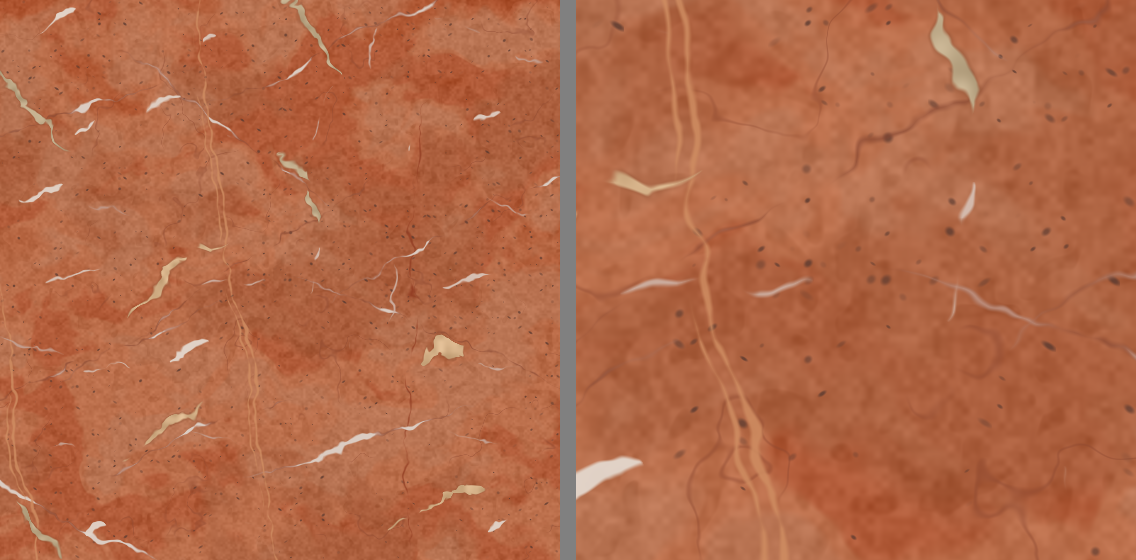
Left, the full canvas; right, a detail of the centre.
Write a WebGL 2 fragment shader that draws this texture.

```glsl
#version 300 es
precision highp float;
// Polished red marble: clouded terracotta ground with fine grain and specks,
// crossed by tapered fractures. Every vein is one warped, noise-broken stroke,
// reused for tan hairlines, pale cracks, white gashes and cream clumps.
uniform vec2 u_resolution;
out vec4 fragColor;

float hash(vec2 p) {
    return fract(sin(dot(p, vec2(127.1, 311.7))) * 43758.5453);
}

vec2 hash2(vec2 p) {
    return vec2(hash(p), hash(p + 37.3));
}

float noise(vec2 p) {
    vec2 i = floor(p), f = fract(p);
    f = f * f * (3.0 - 2.0 * f);
    return mix(mix(hash(i), hash(i + vec2(1, 0)), f.x),
               mix(hash(i + vec2(0, 1)), hash(i + vec2(1, 1)), f.x), f.y);
}

float fbm(vec2 p) {
    float sum = 0.0, amp = 0.533;
    for (int i = 0; i < 4; i++) {
        sum += amp * noise(p);
        p = mat2(1.6, 1.2, -1.2, 1.6) * p + 11.7;
        amp *= 0.5;
    }
    return sum;
}

vec2 warp(vec2 p, float scale, float amount) {
    return p + amount * (vec2(noise(p * scale), noise(p * scale + 41.0)) - 0.5);
}

// Evenly spread pseudo-random position for item i of a scattered set
vec2 scatter(float i, vec2 start) {
    return fract(start + i * vec2(0.7549, 0.5698));
}

// Coverage of a wavering, tapered stroke; breakup above 0 splits it in pieces
float fracture(vec2 p, vec2 centre, float angle, float halfLen, float width,
               float breakup, float seed, float pixel) {
    float c = cos(angle), s = sin(angle);
    vec2 q = mat2(c, -s, s, c) * (p - centre);
    if (abs(q.x) > halfLen || abs(q.y) > 0.08) return 0.0;
    q.y += 0.03 * (noise(vec2(q.x * 7.0, seed)) - 0.5)
         + 0.009 * (noise(vec2(q.x * 45.0, seed + 9.0)) - 0.5);
    float taper = sqrt(1.0 - q.x * q.x / (halfLen * halfLen));
    float swell = smoothstep(breakup, breakup + 0.35, noise(vec2(q.x * 20.0, seed + 5.0)));
    float ragged = 0.2 + noise(vec2(q.x * 55.0, seed + 3.0)) + 0.6 * noise(q * 150.0 + seed);
    float w = width * taper * swell * ragged;
    return (1.0 - smoothstep(-pixel, pixel, abs(q.y) - w)) * min(1.0, 1.5 * w / pixel);
}

// Clouded ground, more mottled and redder towards the top
vec3 ground(vec2 p) {
    vec2 drift = warp(warp(p, 9.0, 0.06), 30.0, 0.022);
    float upper = smoothstep(0.3, 0.75, p.y + 0.4 * (fbm(p * 4.0) - 0.5));
    float cloud = fbm(drift * vec2(10.0, 13.0) + 3.0);
    float shade = fbm(drift * vec2(5.0, 7.0) + 30.0);
    float edge = mix(0.36, 0.43, upper);
    vec3 rock = mix(vec3(0.70, 0.36, 0.225), vec3(0.74, 0.44, 0.30),
                    smoothstep(edge, edge + 0.11, cloud));
    rock = mix(rock, vec3(0.67, 0.38, 0.25), 0.75 * smoothstep(0.53, 0.66, shade));
    rock = mix(rock, vec3(0.68, 0.32, 0.175), 0.75 * upper * smoothstep(0.43, 0.32, shade));
    rock = mix(rock, vec3(0.73, 0.475, 0.35), 0.65 * smoothstep(0.56, 0.68, cloud));
    float grain = noise(p * 230.0) + 0.8 * noise(p * 110.0 + 5.0) - 0.9;
    float flecks = smoothstep(0.62, 0.85, noise(warp(p, 40.0, 0.02) * 75.0 + 9.0));
    return rock + 0.055 * grain - 0.035 * flecks;
}

// Sparse dark pits, one candidate per grid cell, gathered in loose groups
float specks(vec2 p, float cells) {
    vec2 id = floor(p * cells);
    vec2 d = fract(p * cells) - 0.35 - 0.3 * hash2(id);
    d.x += d.y * (hash(id + 7.0) - 0.5) * 2.0;
    float radius = 0.1 + 0.22 * hash(id + 3.0);
    float chosen = step(1.0 - 0.2 * noise(id * 0.11), hash(id + 19.0));
    return chosen * hash(id + 23.0) * (1.0 - smoothstep(0.3 * radius, 1.4 * radius, length(d)));
}

void main() {
    vec2 p = gl_FragCoord.xy / u_resolution.y;
    float pixel = max(1.0 / u_resolution.y, 0.0016);
    vec3 color = ground(p);
    vec2 ragged = warp(warp(p, 28.0, 0.022), 80.0, 0.011);
    vec2 bent = warp(warp(p, 34.0, 0.012), 95.0, 0.005);

    // Faint crazing and pits
    float crazing = 1.0 - smoothstep(0.0, 0.012, abs(fbm(bent * 9.0 + 60.0) - 0.5));
    color = mix(color, vec3(0.55, 0.28, 0.19), 0.4 * crazing * smoothstep(0.5, 0.75, noise(p * 17.0)));
    color = mix(color, vec3(0.36, 0.23, 0.19), 0.85 * specks(p, 105.0));

    // Dark red stains along one steep crack
    float stain = fracture(ragged, vec2(0.74, 0.38), -1.6, 0.33, 0.013, 0.5, 4.0, 2.0 * pixel);
    float crack = fracture(bent, vec2(0.74, 0.45), -1.6, 0.45, 0.0016, 0.1, 4.0, pixel);
    color = mix(color, vec3(0.56, 0.22, 0.12), max(0.85 * stain, 0.7 * crack));

    // Long slanting cracks: dark seam, pinkish filling, white swellings
    for (int i = 0; i < 10; i++) {
        float k = float(i), r = hash(vec2(k, 2.0));
        vec2 c = scatter(k, vec2(0.36, 0.22));
        float angle = (i % 3 == 2 ? -0.55 : 0.45) + 0.3 * (r - 0.5);
        float len = 0.2 + 0.2 * r;
        color = mix(color, vec3(0.52, 0.27, 0.19), 0.6 * fracture(bent, c, angle, len, 0.0014, 0.1, k, pixel));
        color = mix(color, vec3(0.78, 0.62, 0.56), 0.75 * fracture(bent, c, angle, len, 0.0018, 0.4, k, pixel));
        color = mix(color, vec3(0.86, 0.80, 0.76), fracture(bent, c, angle, 0.6 * len, 0.0045, 0.6, k, pixel));
    }

    // Steep tan hairlines, each with a thinner companion strand
    for (int i = 0; i < 4; i++) {
        float side = float(i / 2), strand = float(i % 2);
        vec2 c = vec2(0.42 - 0.38 * side - 0.011 * strand, 0.5 - 0.3 * side);
        float line = fracture(warp(p, 60.0, 0.004), c, -1.44, 0.65 - 0.35 * side - 0.2 * strand,
                              0.0019 - 0.0005 * strand, 0.5 * strand - 0.35, 50.0 + side, pixel);
        color = mix(color, vec3(0.81, 0.55, 0.38), 0.85 * line);
    }

    // Cream to grey-green clumps with a brownish rim
    for (int i = 0; i < 8; i++) {
        float k = float(i), r = hash(vec2(k, 8.0));
        vec2 c = scatter(k, vec2(0.78, 0.09));
        float angle = i % 2 == 0 ? 0.3 + 0.4 * r : -1.3 + 0.6 * r;
        float len = 0.04 + 0.08 * r, width = i % 4 == 0 ? 0.014 : 0.005;
        vec3 cream = mix(vec3(0.83, 0.69, 0.53), vec3(0.74, 0.66, 0.53), float(i % 2));
        cream += 0.16 * (noise(p * 80.0) - 0.5);
        color = mix(color, vec3(0.58, 0.33, 0.21), 0.6 * fracture(ragged, c, angle, len, width + 0.002, 0.15, k + 70.0, 2.0 * pixel));
        color = mix(color, cream, fracture(ragged, c, angle, len, width, 0.15, k + 70.0, pixel));
    }

    // Short white gashes and splinters, mostly near level, some steep and thin
    for (int i = 0; i < 36; i++) {
        float k = float(i), r = hash(vec2(k, 5.0)), t = hash(vec2(k, 6.0));
        vec2 c = scatter(k, vec2(0.3, 0.81));
        float angle = i % 4 == 3 ? 1.1 + 0.6 * r : -0.4 + 1.0 * r;
        float gash = fracture(bent, c, angle, 0.015 + 0.05 * t, 0.0015 + 0.005 * r * r * r, 0.25, k + 90.0, pixel);
        color = mix(color, mix(vec3(0.74, 0.58, 0.52), vec3(0.90, 0.86, 0.82), r), 0.95 * gash);
    }

    fragColor = vec4(color, 1.0);
}
```
